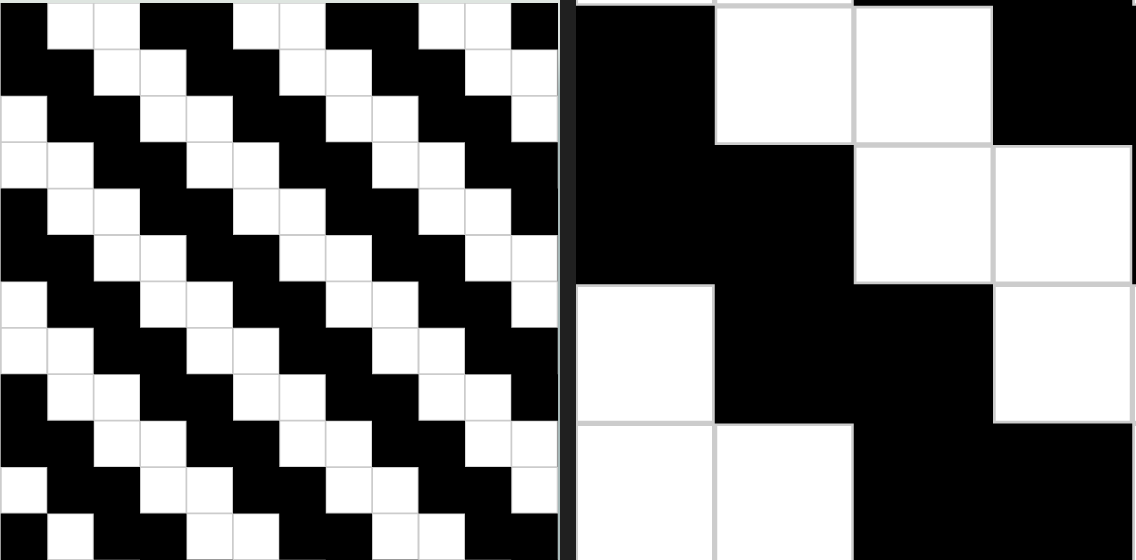
Left: the whole. Right: its middle third, enlarged.
This pattern is drawn by a three.js fragment shader. Its source:

```glsl
varying vec2 vUv;

// Diagonal stairs: two light cells, two dark cells, shifted one per row
float isWhite(vec2 cell) {
  float stair = step(mod(cell.x - cell.y - 1.0, 4.0), 1.5);
  bool darkCorner = cell.x < 0.5 && cell.y > 10.5;
  return darkCorner ? 0.0 : stair;
}

vec3 board(vec2 uv) {
  vec2 fromTop = vec2(uv.x, 1.0 - uv.y);

  // Thin margins around the grid
  if (fromTop.y < 0.0053) return vec3(0.87, 0.9, 0.88);
  if (fromTop.x > 0.9966) {
    return mix(vec3(0.86, 0.89, 0.88), vec3(0.65, 0.72, 0.72),
               smoothstep(0.07, 0.18, fromTop.y));
  }
  if (fromTop.x < 0.0015) return vec3(0.8);

  // Grid cells, with a grey rim inside each white one
  vec2 grid = (fromTop - vec2(0.0015, 0.0053)) / 0.08287;
  vec2 toEdge = 0.5 - abs(fract(grid) - 0.5);
  float rim = step(min(toEdge.x, toEdge.y), 0.019);
  return isWhite(floor(grid)) * mix(vec3(1.0), vec3(0.8), rim);
}

void main() {
  // Average a 4 by 4 set of samples to smooth the edges
  vec2 footprint = fwidth(vUv);
  vec3 color = vec3(0.0);
  for (int i = 0; i < 16; i++) {
    vec2 offset = vec2(mod(float(i), 4.0), floor(float(i) / 4.0)) - 1.5;
    color += board(vUv + footprint * offset / 4.0);
  }
  gl_FragColor = vec4(color / 16.0, 1.0);
}
```
